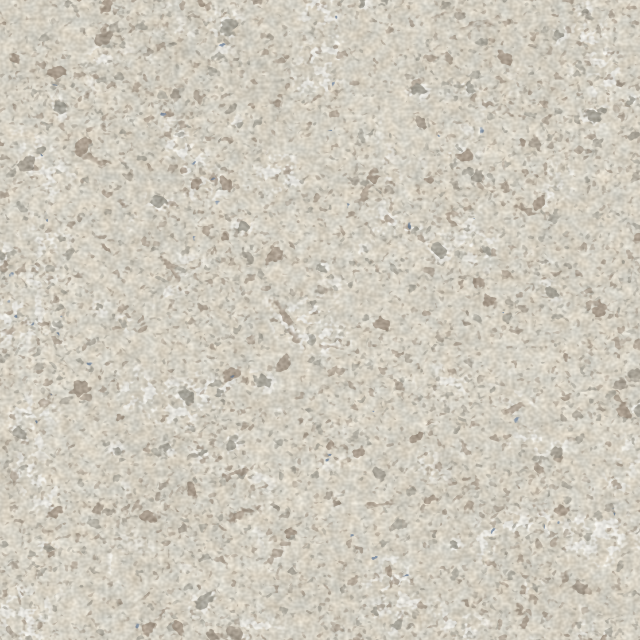
This texture is drawn by a Shadertoy shader. Its source:

```glsl
// Pale speckled stone: a cream ground with fine gradient-noise grain, taupe and
// grey spots in three sizes, broken diagonal streaks, chalky white clusters and
// rare blue flecks. Spots are scattered on jittered grids with warped outlines.

const vec3 GROUND = vec3(0.834, 0.814, 0.764);
const vec3 TAUPE  = vec3(0.625, 0.570, 0.510);
const vec3 GREY   = vec3(0.615, 0.605, 0.565);
const vec3 CHALK  = vec3(0.905, 0.902, 0.885);
const vec3 BLUE   = vec3(0.400, 0.490, 0.610);

const float GRAIN_FINE   = 0.100;  // brightness swing of each noise scale
const float GRAIN_MEDIUM = 0.080;
const float GRAIN_COARSE = 0.050;
const float CLOUDS       = 0.030;
const float WARP         = 0.007;  // outline distortion, canvas units
const float EDGE         = 0.0013; // outline softness, canvas units

vec3 hash3(vec2 p) {
    vec3 q = fract(p.xyx * vec3(0.1031, 0.1030, 0.0973));
    q += dot(q, q.yxz + 33.33);
    return fract((q.xxy + q.yzz) * q.zyx);
}

vec2 gradient(vec2 cell) {
    float a = 6.2832 * hash3(cell + 17.0).x;
    return vec2(cos(a), sin(a));
}

// Gradient noise, roughly -0.7 to 0.7
float noise(vec2 p) {
    vec2 i = floor(p), f = p - i;
    vec2 u = f * f * f * (f * (f * 6.0 - 15.0) + 10.0);
    vec2 e = vec2(1.0, 0.0);
    float a = dot(gradient(i), f);
    float b = dot(gradient(i + e.xy), f - e.xy);
    float c = dot(gradient(i + e.yx), f - e.yx);
    float d = dot(gradient(i + e.xx), f - e.xx);
    return mix(mix(a, b, u.x), mix(c, d, u.x), u.y);
}

// Scattered ellipses: x = distance to nearest edge (canvas units), y = its tint
vec2 spots(vec2 p, float cells, float density, float radius, float stretch, float seed) {
    vec2 nearest = vec2(1.0, 0.0);
    vec2 home = floor(p * cells);
    for (int y = -1; y <= 1; y++)
    for (int x = -1; x <= 1; x++) {
        vec2 cell = home + vec2(x, y);
        vec3 place = hash3(cell + seed);
        vec3 look = hash3(cell + seed + 71.0);
        float crowding = 1.0 + 1.3 * noise(cell / cells * 8.0 + 3.0);
        if (place.z > density * crowding) continue;
        vec2 q = p - (cell + place.xy) / cells;
        float a = mix(-1.2, 1.2, look.x);
        q = mat2(cos(a), -sin(a), sin(a), cos(a)) * q;
        q.x /= mix(1.0, stretch, 0.4 + 0.6 * look.y);
        float size = radius * (0.65 + 0.8 * look.y * look.y);
        float d = length(q) - size;
        if (d < nearest.x) nearest = vec2(d, look.z);
    }
    return nearest;
}

float cover(float d, float soft) {
    return 1.0 - smoothstep(-soft, soft, d);
}

vec3 spotColour(float tint) {
    return mix(TAUPE, GREY, smoothstep(0.35, 0.8, tint));
}

void mainImage(out vec4 fragColor, in vec2 fragCoord) {
    vec2 p = fragCoord / iResolution.y;
    float soft = max(EDGE, 0.7 / iResolution.y);

    // Noise scales shared by the grain and the outlines
    float fine = noise(p * vec2(165.0, 185.0));
    float medium = noise(p * 82.0 + 40.0);
    float coarse = noise(p * 31.0 + 90.0);
    float cloud = noise(p * 6.0 + 5.0);
    vec2 warped = p + WARP * vec2(medium, noise(p * 88.0 + 150.0));
    float ragged = 0.0025 * fine;

    // Ground with slight warm and cool drift
    vec3 colour = GROUND + CLOUDS * cloud + GRAIN_COARSE * coarse;
    colour += vec3(0.024, 0.0, -0.024) * noise(p * 45.0 + 210.0);

    // Spots, small to large
    vec2 small = spots(warped, 95.0, 0.45, 0.0022, 1.6, 11.0);
    vec2 middle = spots(warped, 45.0, 0.45, 0.0040, 1.7, 131.0);
    vec2 large = spots(warped, 22.0, 0.25, 0.0072, 1.6, 257.0);
    colour = mix(colour, spotColour(small.y), 0.42 * cover(small.x + ragged, soft));

    // Chalk in loose clusters and as halos around some grey spots
    float cluster = smoothstep(0.08, 0.42, noise(p * 9.0 + 60.0) + 0.35 * coarse);
    float halo = step(0.7, large.y) * cover(large.x - 0.007, 0.006);
    float flecks = smoothstep(-0.02, 0.28, noise(warped * 58.0 + 310.0) + 0.4 * fine);
    colour = mix(colour, CHALK, 0.85 * flecks * max(cluster, halo));

    colour = mix(colour, spotColour(middle.y), 0.62 * cover(middle.x + ragged, soft));
    colour = mix(colour, spotColour(large.y), 0.82 * cover(large.x + ragged, soft));

    // Broken streaks
    vec2 streak = spots(warped + 0.012 * coarse, 8.0, 0.42, 0.0042, 7.0, 401.0);
    float broken = smoothstep(-0.22, 0.12, noise(p * 48.0 + 500.0));
    colour = mix(colour, TAUPE, 0.72 * broken * cover(streak.x + ragged, soft));

    // Rare blue flecks, mostly within the chalk
    vec2 blue = spots(warped, 60.0, 0.012 + 0.06 * cluster, 0.0023, 1.5, 601.0);
    colour = mix(colour, BLUE, 0.7 * step(0.45, blue.y) * cover(blue.x + ragged, soft));

    // Grain over everything
    colour += GRAIN_FINE * fine + GRAIN_MEDIUM * medium;
    fragColor = vec4(clamp(colour, 0.0, 1.0), 1.0);
}
```
